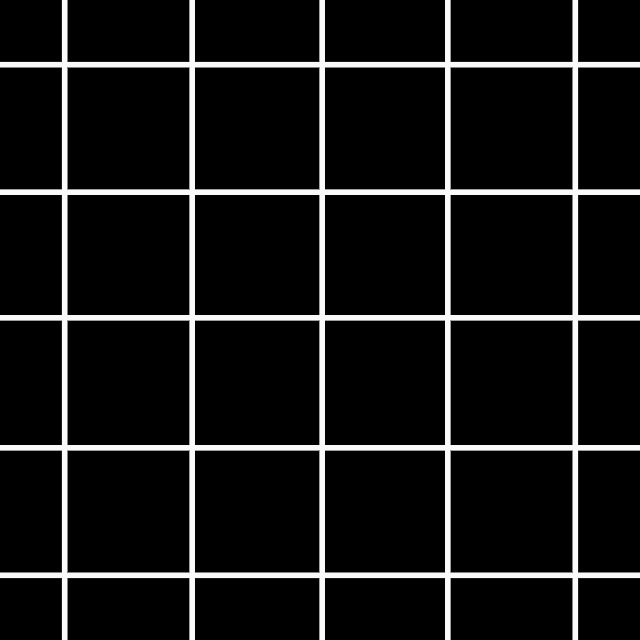
Write a three.js fragment shader that draws this pattern.

```glsl
// Thin off-white grid on black: five lines across and five down, one per cell.
// Each line sits near its cell centre, with slightly uneven spacing, and its
// edges are smoothed by the share of the pixel that the line covers.
varying vec2 vUv;

// Line centre for cell k, counted from the middle cell (-2 to 2).
float lineCentre(float k) {
  float inward = 0.000275 * k * abs(k);
  float middleShift = k == 0.0 ? 0.0034 : 0.0;
  return 0.5 + 0.2 * k - inward + middleShift;
}

// Coverage of the line in the cell that holds x.
float gridLine(float x, float pixel) {
  float k = floor(fract(x) * 5.0) - 2.0;
  float edge = 0.0044 - abs(fract(x) - lineCentre(k));
  return clamp(edge / pixel + 0.5, 0.0, 1.0);
}

void main() {
  vec2 pixel = max(fwidth(vUv), vec2(0.00001));

  // Crossing lines merge into one flat colour
  float grid = max(gridLine(vUv.x, pixel.x), gridLine(vUv.y, pixel.y));

  vec3 background = vec3(0.0);
  vec3 lineColour = vec3(0.985, 0.98, 0.985);
  gl_FragColor = vec4(mix(background, lineColour, grid), 1.0);
}
```
